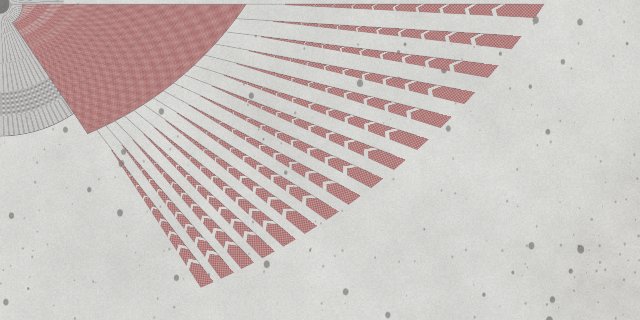
Give the GLSL for this background, as a Shadertoy shader.

```glsl
// A technical fan diagram printed on pale concrete: a grey gear, a red wedge and
// sixteen tapering arrow strips, all placed in polar space around one hub.
// Concrete is layered sines for clouds, cellular pits and fine hashed grain.

const vec2  HUB = vec2(0.0, 0.987);           // shared centre, canvas height = 1
const vec2  RIM_CENTRE = vec2(-0.154, -0.625); // rim circle, relative to the hub
const float RIM_RADIUS = 1.115;
const float RAY_STEP = 0.0610;                // angle between strips
const float RAY_COUNT = 16.0;
const float WEDGE_ANGLE = 0.976;
const float STRIP_START = 1.16;               // multiples of the rim distance
const float STRIP_END = 2.21;
const float STRIP_WIDTH = 0.040;
const float CHEVRON_PERIOD = 0.057;           // in log distance
const float CHEVRON_LAST = 2.02;
const float WEAVE = 640.0;                    // crosshatch frequency
const float GEAR_RADIUS = 0.412;
const float RINGS[7] = float[7](0.0, 0.03, 0.09, 0.185, 0.275, 0.35, 0.412);
const vec3  CONCRETE = vec3(0.835, 0.835, 0.825);
const vec3  RED_INK = vec3(0.62, 0.37, 0.37);
const vec3  RED_PALE = vec3(0.79, 0.65, 0.64);
const vec3  GREY_INK = vec3(0.36, 0.35, 0.35);

float pixel;

float hash(vec2 p) {
    p = fract(p * vec2(0.1031, 0.1137));
    p += dot(p, p.yx + 33.33);
    return fract((p.x + p.y) * p.x * 97.0);
}

float fill(float d) { return smoothstep(pixel, -pixel, d); }
float stroke(float d) { return fill(abs(d) - 0.0007); }

// Distance from the hub to the off-centre rim along a direction
float rimDistance(vec2 dir) {
    float b = dot(dir, RIM_CENTRE);
    float k = RIM_RADIUS * RIM_RADIUS - dot(RIM_CENTRE, RIM_CENTRE);
    return b + sqrt(b * b + k);
}

float clouds(vec2 p) {
    float sum = 0.0, amp = 0.5;
    for (int i = 0; i < 5; i++) {
        p = mat2(0.8, 0.6, -0.6, 0.8) * p * 1.8 + 1.7;
        sum += amp * sin(p.x + 1.4 * sin(p.y)) * sin(p.y + 1.2 * sin(p.x * 0.7));
        amp *= 0.62;
    }
    return sum;
}

// Scattered round pits, one candidate per cell
float pits(vec2 p, float scale, float density) {
    vec2 g = p * scale, cell = floor(g);
    float ink = 0.0;
    for (int k = 0; k < 9; k++) {
        vec2 c = cell + vec2(k % 3, k / 3) - 1.0;
        vec2 spot = c + vec2(hash(c + 11.0), hash(c + 47.0));
        float size = 0.04 + 0.11 * hash(c + 83.0);
        float d = length((g - spot) * vec2(1.0, 0.8)) - size;
        ink = max(ink, step(hash(c + 5.0), density) * fill(d / scale));
    }
    return ink;
}

vec3 concrete(vec2 p) {
    float corner = smoothstep(1.55, 2.0, p.x) * smoothstep(0.75, 0.1, p.y);
    vec3 col = CONCRETE + 0.028 * clouds(p * 3.0) + 0.012 * clouds(p * 17.0);
    col -= corner * (0.025 + 0.04 * max(clouds(p * 12.0), 0.0)) * vec3(0.9, 1.0, 1.2);
    col -= 0.25 * pits(p, 14.0, 0.10);
    return col - 0.17 * pits(p + 3.0, 42.0, 0.035 + 0.22 * corner);
}

vec3 gear(vec3 col, float r, float angle) {
    float ink = stroke(r - GEAR_RADIUS);
    for (int i = 0; i < 6; i++) {
        float band = fill(RINGS[i] - r) * fill(r - RINGS[i + 1]);
        float spokes = sin(angle * (40.0 + 24.0 * float(i)));
        float rows = sin(r * 430.0);
        float tone = 0.16 + 0.22 * smoothstep(0.2, 0.8, spokes);
        if (i == 0) tone = 0.75;
        if (i == 4) tone = 0.34 + 0.16 * spokes * rows + 0.12 * rows;
        ink = max(ink, max(band * tone, 0.5 * stroke(r - RINGS[i])));
    }
    return mix(mix(col, vec3(0.86), 0.4 * fill(r - GEAR_RADIUS)), GREY_INK, ink);
}

vec3 wedge(float r, float rho, float angle) {
    float a = angle * 96.0, b = rho * 75.0;
    float lace = 0.5 + 0.25 * (sin(a + b) + sin(a - b));
    float mesh = 0.5 + 0.5 * sin(r * WEAVE) * sin(angle * 210.0);
    vec3 col = mix(RED_INK, RED_PALE, 0.2 + 0.34 * lace + 0.2 * mesh);
    float inner = smoothstep(0.46, 0.12, rho) * smoothstep(-0.1, 0.5, sin(rho * 62.0));
    col = mix(col, vec3(0.80, 0.73, 0.72), inner * (0.45 + 0.3 * sin(angle * 70.0)));
    float ring = (fract(rho * 11.0) - 0.5) * r / (11.0 * max(rho, 0.01));
    return mix(col, GREY_INK, 0.3 * stroke(ring));
}

void mainImage(out vec4 fragColor, in vec2 fragCoord) {
    pixel = 0.75 / iResolution.y;
    vec2 p = fragCoord / iResolution.y;
    vec2 q = vec2(p.x - HUB.x, HUB.y - p.y);
    float r = max(length(q), 1e-4), angle = atan(q.y, q.x);
    float rim = rimDistance(q / r), rho = r / rim;
    vec3 col = concrete(p);

    // Gear below the wedge, with a smaller part above the top line
    float gearArea = max(fill((WEDGE_ANGLE - angle) * r), fill(q.y) * fill(r - 0.2));
    col = mix(col, gear(col, r, angle), max(gearArea, fill(r - 0.07)));

    // Red wedge and its outline
    float wedgeEdge = max(max(-q.y, (angle - WEDGE_ANGLE) * r), max(r - rim, 0.07 - r));
    col = mix(col, wedge(r, rho, angle), fill(wedgeEdge));
    col = mix(col, GREY_INK, 0.65 * stroke(wedgeEdge));

    // Strips: each widens from its ray and is cut by chevrons pointing at the hub
    float index = clamp(floor(angle / RAY_STEP), 0.0, RAY_COUNT - 1.0);
    float local = angle - index * RAY_STEP;
    float along = r * cos(local), side = r * sin(local);
    float grow = clamp((rho - STRIP_START) / (STRIP_END - STRIP_START), 0.0, 1.0);
    float width = 0.002 + STRIP_WIDTH * grow;
    float strip = max(max(-side, side - width), max(STRIP_START - rho, rho - STRIP_END) * rim);
    float arm = abs(side - 0.5 * width) / r;
    float phase = min((log(rho / CHEVRON_LAST) - arm) / CHEVRON_PERIOD, 0.5);
    float gap = abs(fract(phase + 0.5) - 0.5) * CHEVRON_PERIOD * r;
    float block = max(strip, 0.23 * width - gap);
    float weave = 0.5 + 0.25 * (sin((along + side) * WEAVE) + sin((along - side) * WEAVE));
    col = mix(col, mix(RED_INK, RED_PALE, 0.1 + 0.75 * weave), fill(block));
    col = mix(col, RED_INK * 0.8, 0.5 * stroke(block));

    // Fine guide rays from the rim outward
    float ray = mod(angle + 0.5 * RAY_STEP, RAY_STEP) - 0.5 * RAY_STEP;
    float span = fill(r - STRIP_END * 0.97 * rim) * fill(rim - r);
    float fan = step(-0.01, angle) * step(angle, (RAY_COUNT - 0.5) * RAY_STEP);
    col = mix(col, GREY_INK, 0.55 * stroke(ray * r) * span * fan);

    col += 0.035 * (hash(floor(p * 256.0)) - 0.5);
    fragColor = vec4(clamp(col, 0.0, 1.0), 1.0);
}
```
